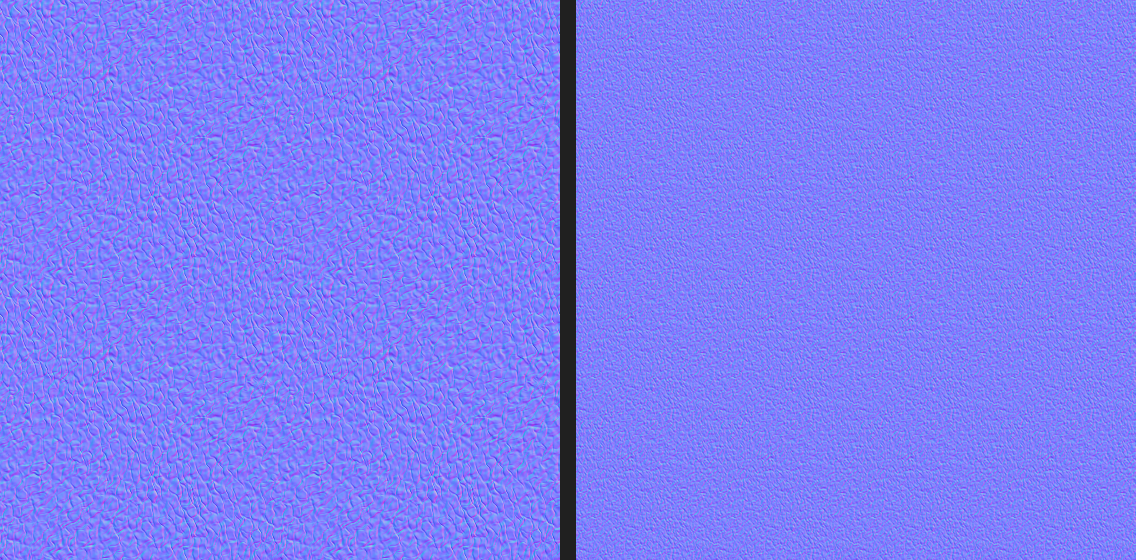
Left, the tile; right, the same tile 2 across and 2 down.
A Shadertoy shader for this texture map:

```glsl
const float TAU = 6.2831853;

vec2 hash2(vec2 p) {
    vec3 q = fract(p.xyx * vec3(0.1031, 0.1030, 0.0973));
    q += dot(q, q.yzx + 33.33);
    return fract((q.xx + q.yz) * q.zy);
}

// Value noise that wraps after one unit of p
float wrapNoise(vec2 p, vec2 cells) {
    p *= cells;
    vec2 i = floor(p), f = fract(p);
    f = f * f * (3.0 - 2.0 * f);
    float a = hash2(mod(i, cells)).x;
    float b = hash2(mod(i + vec2(1, 0), cells)).x;
    float c = hash2(mod(i + vec2(0, 1), cells)).x;
    float d = hash2(mod(i + vec2(1, 1), cells)).x;
    return mix(mix(a, b, f.x), mix(c, d, f.x), f.y);
}

// Wrapping cell pattern: 0 on the borders, rising towards the cell centres
float cellEdge(vec2 p, vec2 cells, float seed) {
    p *= cells;
    vec2 i = floor(p), f = fract(p);
    float nearest = 9.0, second = 9.0;
    for (int y = -1; y <= 1; y++)
    for (int x = -1; x <= 1; x++) {
        vec2 g = vec2(x, y);
        vec2 site = g + 0.08 + 0.84 * hash2(mod(i + g, cells) + seed) - f;
        float d = length(site);
        second = min(second, max(nearest, d));
        nearest = min(nearest, d);
    }
    return second - nearest;
}

// Height of the hide, in canvas units
float leatherHeight(vec2 uv) {
    vec2 p = uv * 2.0;

    // Slow bends turn the grain, small ones roughen the creases
    float bend = 0.035 * sin(TAU * (p.x + p.y) + 0.6)
               + 0.012 * sin(TAU * (2.0 * p.y - p.x) + 2.0);
    vec2 rough = vec2(wrapNoise(p, vec2(43)), wrapNoise(p + 0.37, vec2(47))) - 0.5;
    vec2 q = p + vec2(bend, 0.0) + 0.020 * rough;

    // Long upright creases, broken here and there
    float depth = mix(0.55, 1.25, wrapNoise(p, vec2(29, 19)));
    float h = 0.00100 * depth * smoothstep(0.0, 0.28, cellEdge(q, vec2(31, 14), 0.0));

    // Fainter diagonal creases
    float crossDepth = mix(0.3, 1.3, wrapNoise(p + 0.5, vec2(27, 23)));
    h += 0.00065 * crossDepth
       * smoothstep(0.0, 0.30, cellEdge(vec2(q.x - q.y, q.y), vec2(29, 17), 71.0));

    // Fine pebbling, slightly drawn out along the rising diagonal
    vec2 diagonal = vec2(p.x - p.y, p.x + p.y);
    h += 0.00165 * wrapNoise(diagonal, vec2(58, 42));
    h += 0.00110 * wrapNoise(p + 0.01 * rough, vec2(108, 84));
    return h;
}

void mainImage(out vec4 fragColor, in vec2 fragCoord) {
    vec2 uv = fragCoord / iResolution.xy;

    // Slope by central differences, encoded as a surface normal
    vec2 e = vec2(0.001, 0.0);
    vec2 slope = vec2(leatherHeight(uv + e.xy) - leatherHeight(uv - e.xy),
                      leatherHeight(uv + e.yx) - leatherHeight(uv - e.yx)) / (2.0 * e.x);
    vec3 normal = normalize(vec3(-slope, 1.0));
    fragColor = vec4(0.5 + 0.5 * normal, 1.0);
}
```
